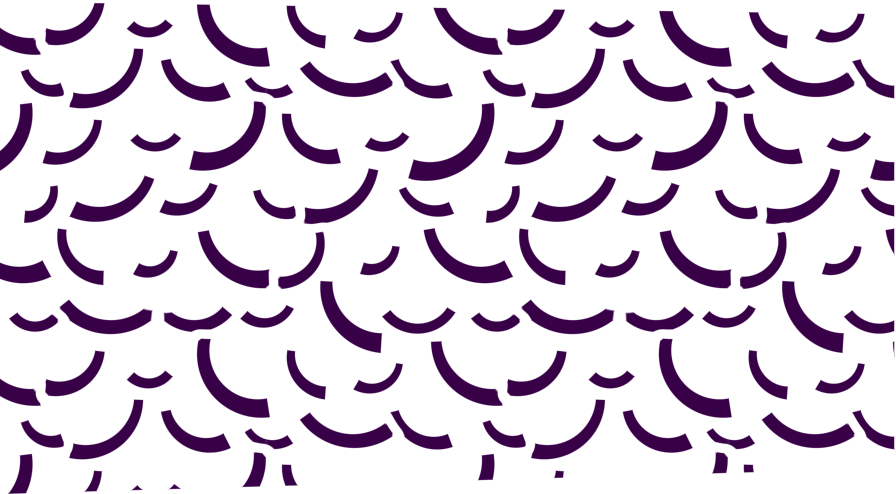
Reproduce this pattern procedurally as a Shadertoy shader.

```glsl
// Scattered plum arcs on white: tapered, tilted circular bands on a sheared
// lattice. Large, medium and small arcs alternate so that big ones never
// touch, and a minimum gap is carved wherever two bands come close.

const vec3 PAPER = vec3(1.0);
const vec3 PLUM = vec3(0.22, 0.0, 0.28);
const float COLUMNS = 11.64;     // lattice columns across the canvas
const float ROW_PITCH = 0.76;    // row height in column widths
const float PERIOD = 6.0;        // lattice steps before the layout repeats
const float MIN_GAP = 0.12;

vec4 hash4(vec2 id) {
    vec4 phase = vec4(dot(id, vec2(127.1, 311.7)), dot(id, vec2(269.5, 183.3)),
                      dot(id, vec2(419.2, 371.9)), dot(id, vec2(97.3, 157.1)));
    return fract(sin(phase + 1.7) * 43758.545);
}

vec2 rotate(vec2 p, float angle) {
    float c = cos(angle), s = sin(angle);
    return vec2(c * p.x + s * p.y, c * p.y - s * p.x);
}

// Fold a lattice index into one rectangular repeat, undoing the row shear.
vec2 wrapIndex(vec2 id) {
    float block = floor(id.y / PERIOD);
    id += vec2(0.5, -1.0) * PERIOD * block;
    return vec2(mod(id.x, PERIOD), id.y);
}

// Signed distance to a smile-shaped band with straight ends.
// lean (-1..1) picks the end towards which the band gets thinner.
float arcBand(vec2 p, float radius, float halfAngle, float halfWidth, float lean) {
    p.y -= 0.5 * radius * (1.0 + cos(halfAngle));
    float along = clamp(atan(p.x, -p.y) / halfAngle, -1.0, 1.0);
    float width = halfWidth * mix(1.0, 0.6, 0.5 + 0.5 * lean * along);
    vec2 d = vec2(abs(length(p) - radius) - width,
                  dot(vec2(abs(p.x), p.y), vec2(cos(halfAngle), sin(halfAngle))));
    return length(max(d, 0.0)) + min(max(d.x, d.y), 0.0);
}

// Distance to the arc that belongs to one lattice index.
float latticeArc(vec2 p, vec2 id) {
    vec4 rnd = hash4(wrapIndex(id));
    float sizeClass = mod(id.x - id.y, 3.0);
    float radius = 0.74 * pow(0.7, sizeClass) * mix(0.92, 1.08, rnd.x);
    float halfAngle = mix(0.78, 1.02, rnd.y);
    float tilt = mix(-0.95, 0.95, rnd.z);
    float halfWidth = 0.5 * (0.08 + 0.2 * radius) * mix(0.88, 1.12, rnd.w);
    vec2 jitter = 0.12 * (fract(rnd.wx * 7.0) - 0.5);
    vec2 center = vec2(id.x + 0.5 * id.y, id.y * ROW_PITCH) + jitter;
    return arcBand(rotate(p - center, tilt), radius, halfAngle, halfWidth,
                   clamp(3.0 * tilt, -1.0, 1.0));
}

// Union of all arcs, kept apart by the minimum gap.
float arcField(vec2 p) {
    float row = floor(p.y / ROW_PITCH);
    vec2 base = vec2(floor(p.x - 0.5 * row), row);
    float nearest = 10.0, second = 10.0;
    for (int j = -2; j <= 2; j++) {
        for (int i = -2; i <= 2; i++) {
            float d = latticeArc(p, base + vec2(i, j));
            second = min(second, max(nearest, d));
            nearest = min(nearest, d);
        }
    }
    return max(nearest, 0.5 * (MIN_GAP - second + nearest));
}

// Slightly slanted white margins at the top, bottom and right.
float marginField(vec2 uv, float top) {
    float lower = 0.029 * uv.x - uv.y;
    float upper = uv.y - top + 0.002 + 0.014 * uv.x;
    return max(max(lower, upper), uv.x - 0.998);
}

void mainImage(out vec4 fragColor, in vec2 fragCoord) {
    vec2 uv = fragCoord / iResolution.x;
    float top = iResolution.y / iResolution.x;
    float d = max(arcField(uv * COLUMNS), marginField(uv, top) * COLUMNS);
    float edge = 0.8 * COLUMNS / iResolution.x;
    float ink = 1.0 - smoothstep(-edge, edge, d);
    fragColor = vec4(mix(PAPER, PLUM, ink), 1.0);
}
```
